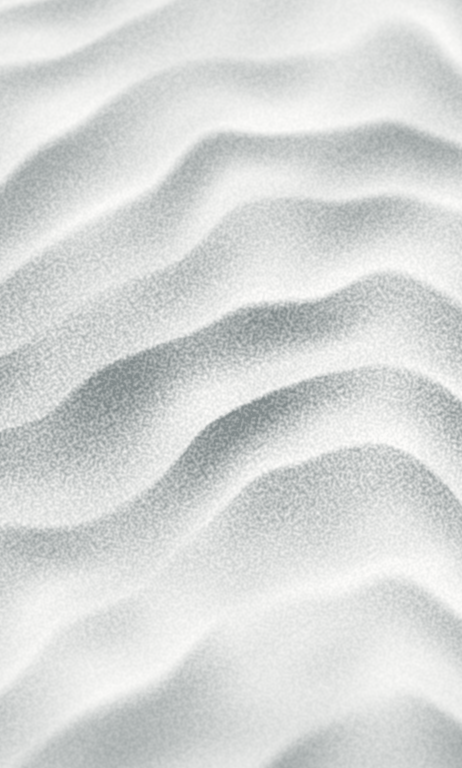
A WebGL 2 fragment shader for this texture:

```glsl
#version 300 es
precision highp float;

uniform vec2 u_resolution;
out vec4 fragColor;

// Lengths are fractions of the canvas height
const vec3 SHADE_COLOR = vec3(0.515, 0.550, 0.553);
const vec3 LIGHT_COLOR = vec3(0.960, 0.960, 0.953);
const float PEAK_X = 0.49;          // where the ripples arch highest
const float PEAK_ROUNDING = 0.08;
const float SLOPE_LEFT_LOW = 0.72;
const float SLOPE_LEFT_HIGH = 0.52;
const float SLOPE_RIGHT = 0.95;
const float RIPPLE_FREQ = 5.6;      // ripples per height at the bottom
const float RIPPLE_CROWDING = 2.1;  // extra ripples toward the top
const float RIPPLE_OFFSET = -0.6;
const float WARP_LARGE = 0.085;
const float WARP_SMALL = 0.020;
const float SHADOW_STRENGTH = 0.36;
const float SHADOW_VARIATION = 0.75;
const float EDGE_SHARP = 0.09;      // crest softness, in ripple widths
const float EDGE_BLURRED = 0.24;
const float RIM_WIDTH = 0.09;
const float RIM_LIGHT = 0.09;
const float FOCUS_Y = 0.47;
const float FOCUS_DEPTH = 0.29;
const float GRAIN_FREQ = 235.0;
const float GRAIN_AMOUNT = 0.46;

vec2 hashGradient(ivec2 cell) {
    uvec2 q = uvec2(cell) * uvec2(1597u, 3571u);
    uint h = (q.x ^ (q.y << 7)) + 977u;
    h = (h ^ (h >> 15)) * 73244475u;
    h = (h ^ (h >> 16)) * 73244475u;
    h ^= h >> 16;
    float angle = float(h & 65535u) / 65536.0 * 6.28319;
    return vec2(cos(angle), sin(angle));
}

float gradientNoise(vec2 p) {
    vec2 base = floor(p), f = p - base;
    ivec2 c = ivec2(base);
    vec2 w = f * f * f * (f * (f * 6.0 - 15.0) + 10.0);
    float a = dot(hashGradient(c), f);
    float b = dot(hashGradient(c + ivec2(1, 0)), f - vec2(1.0, 0.0));
    float d = dot(hashGradient(c + ivec2(0, 1)), f - vec2(0.0, 1.0));
    float e = dot(hashGradient(c + ivec2(1, 1)), f - vec2(1.0, 1.0));
    return mix(mix(a, b, w.x), mix(d, e, w.x), w.y);
}

float blob(vec2 p, vec2 center, vec2 size) {
    vec2 d = (p - center) / size;
    return exp(-dot(d, d));
}

vec2 rotate(vec2 p, float angle) {
    float c = cos(angle), s = sin(angle);
    return vec2(c * p.x + s * p.y, c * p.y - s * p.x);
}

// Height of a crest line relative to its peak
float crestArch(vec2 p) {
    float dx = p.x - PEAK_X;
    float left = mix(SLOPE_LEFT_LOW, SLOPE_LEFT_HIGH, smoothstep(0.0, 0.5, p.y));
    float slope = mix(left, SLOPE_RIGHT, smoothstep(-0.06, 0.06, dx));
    return -slope * (sqrt(dx * dx + PEAK_ROUNDING * PEAK_ROUNDING) - PEAK_ROUNDING);
}

// Shadow below each crest, fading down to the next one, with a lit rim
float rippleShadow(vec2 p, float focus) {
    float v = p.y - crestArch(p);
    v += WARP_LARGE * gradientNoise(p * vec2(4.5, 3.5) + 17.3);
    v += WARP_SMALL * gradientNoise(p * vec2(9.0, 7.0) + 4.7);
    float phase = v * (RIPPLE_FREQ + RIPPLE_CROWDING * v) + RIPPLE_OFFSET;
    float id = floor(phase), f = phase - id;

    float softness = 0.5 + 0.8 * gradientNoise(p * 6.0 + 71.0);
    float edge = mix(EDGE_BLURRED, EDGE_SHARP, focus) * (0.5 + softness);
    float start = 0.10 + 0.40 * gradientNoise(p * 5.0 + 31.0);
    float profile = smoothstep(start, 0.76, f) * (1.0 - smoothstep(1.0 - edge, 1.0, f));

    float strength = SHADOW_STRENGTH
        + SHADOW_VARIATION * gradientNoise(vec2(p.x * 5.0, id * 7.3 + 2.4));
    strength += 0.24 * blob(p, vec2(0.33, 0.48), vec2(0.22, 0.16));
    strength += 0.16 * blob(p, vec2(0.58, 0.50), vec2(0.10, 0.35));
    strength -= 0.24 * blob(p, vec2(0.24, 0.22), vec2(0.22, 0.15));
    strength *= 1.0 - 0.40 * smoothstep(0.72, 1.0, p.y);

    float rim = min(f, 1.0 - f) / RIM_WIDTH;
    return profile * max(strength, 0.03) - RIM_LIGHT * softness * exp(-rim * rim);
}

// Broad soft grey areas and faint streaks along the slopes
float haze(vec2 p) {
    vec2 along = rotate(p, 0.5);
    float h = 0.075 + 0.17 * gradientNoise(along * vec2(4.0, 8.0) + 53.0);
    h += 0.09 * gradientNoise(along * vec2(9.0, 20.0) + 23.0);
    h += 0.18 * blob(p, vec2(0.0, 0.48), vec2(0.22, 0.24));
    h += 0.16 * (1.0 - smoothstep(0.0, 0.10, p.y));
    return h;
}

// Sand grains, crisp in the focal band
float sandGrain(vec2 p, float focus) {
    float fine = gradientNoise(rotate(p, 0.6) * GRAIN_FREQ + 7.1);
    float coarse = gradientNoise(rotate(p, 1.1) * GRAIN_FREQ * 0.58 + 90.5);
    return mix(0.12, 0.90, focus) * fine + mix(0.20, 0.38, focus) * coarse;
}

void main() {
    vec2 p = gl_FragCoord.xy / u_resolution.y;
    float focusOffset = (p.y - FOCUS_Y) / FOCUS_DEPTH;
    float focus = exp(-focusOffset * focusOffset);

    float darkness = max(rippleShadow(p, focus) + haze(p), -0.02);
    float grainGain = GRAIN_AMOUNT * (0.45 + 0.75 * smoothstep(0.0, 0.45, darkness));
    float light = 1.0 - darkness + grainGain * sandGrain(p, focus);

    fragColor = vec4(mix(SHADE_COLOR, LIGHT_COLOR, clamp(light, 0.0, 1.06)), 1.0);
}
```
